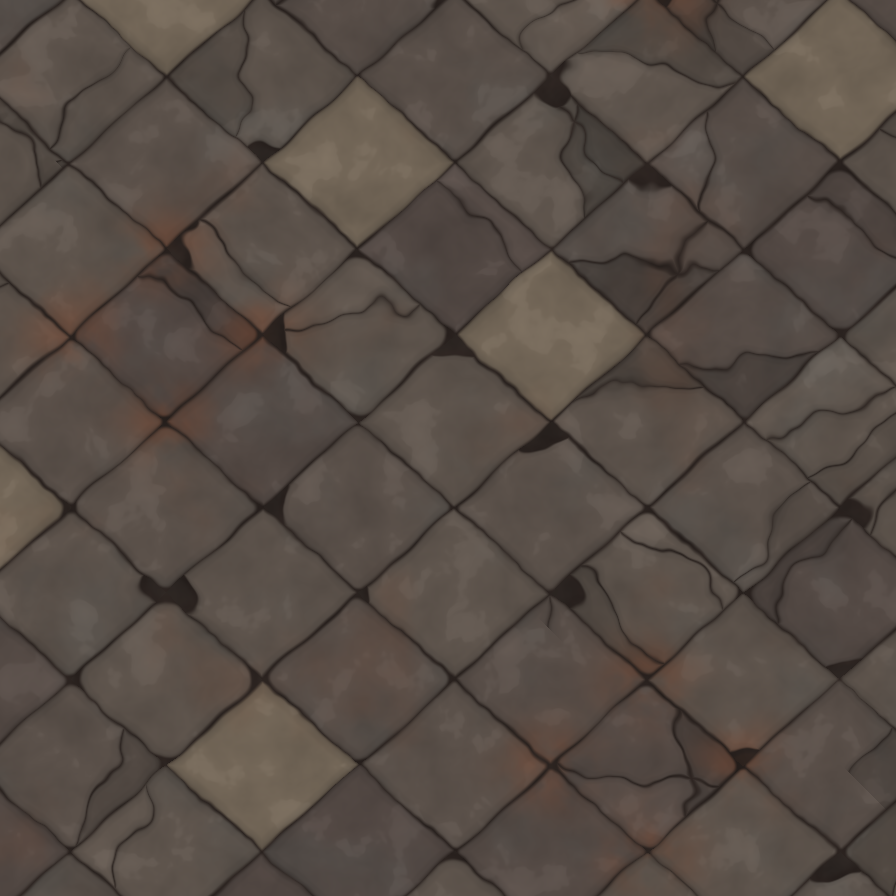
A three.js fragment shader for this texture:

```glsl
varying vec2 vUv;

const vec2 TILE_DIAGONALS = vec2(0.2148, 0.1921);
const vec2 GRID_ORIGIN = vec2(0.078, 0.818);
const float TILE_SIDE = 0.1435;

const vec3 GROUT = vec3(0.160, 0.130, 0.118);
const vec3 DARK_STONE = vec3(0.318, 0.278, 0.260);
const vec3 LIGHT_STONE = vec3(0.362, 0.324, 0.294);
const vec3 PALE_STONE = vec3(0.440, 0.392, 0.335);
const vec3 COOL_STAIN = vec3(0.325, 0.322, 0.308);
const vec3 RUST = vec3(0.470, 0.280, 0.195);

float hash(vec2 p, float seed) {
  return fract(sin(dot(p, vec2(127.1, 311.7)) + seed * 74.7) * 43758.5453);
}

vec2 gradient(vec2 p) {
  float angle = 6.28318 * hash(p, 0.0);
  return vec2(cos(angle), sin(angle));
}

float gradientNoise(vec2 p) {
  vec2 i = floor(p);
  vec2 f = fract(p);
  vec2 u = f * f * f * (f * (f * 6.0 - 15.0) + 10.0);
  vec2 e = vec2(1.0, 0.0);
  float low = mix(dot(gradient(i), f), dot(gradient(i + e.xy), f - e.xy), u.x);
  float high = mix(dot(gradient(i + e.yx), f - e.yx), dot(gradient(i + e.xx), f - e.xx), u.x);
  return mix(low, high, u.y);
}

float fbm(vec2 p) {
  float sum = 0.0;
  float weight = 0.6;
  for (int i = 0; i < 4; i++) {
    sum += weight * gradientNoise(p);
    p = p * 2.03 + 17.3;
    weight *= 0.5;
  }
  return sum;
}

vec2 toGrid(vec2 p) {
  vec2 q = (p - GRID_ORIGIN) / TILE_DIAGONALS;
  return vec2(q.x + q.y, q.x - q.y);
}

// Distance inward from the edge of a rounded tile
float tileInset(vec2 local, float radius) {
  vec2 d = abs(local) - 0.5 + radius;
  return (radius - length(max(d, 0.0)) - min(max(d.x, d.y), 0.0)) * TILE_SIDE;
}

// Signed distance to a wandering fracture
float fracture(vec2 local, vec2 cell, vec2 p, float seed) {
  float angle = 6.28318 * hash(cell, seed);
  float offset = mix(0.1, 0.34, hash(cell, seed + 1.0));
  float wander = 0.24 * gradientNoise(p * 15.0 + seed) + 0.05 * gradientNoise(p * 41.0);
  return (dot(local, vec2(cos(angle), sin(angle))) - offset + wander) * TILE_SIDE;
}

// Signed distance to a cut across one corner
float cornerChip(vec2 local, vec2 cell, vec2 p) {
  vec2 corner = sign(vec2(hash(cell, 21.0), hash(cell, 22.0)) - 0.5);
  float wander = 0.3 * gradientNoise(p * 25.0);
  return (0.8 + wander - dot(local, corner)) * 0.7 * TILE_SIDE;
}

float isPale(vec2 cell) {
  vec2 n = cell + vec2(11.0, 5.0);
  float sparse = step(mod(n.x * n.y + 0.5, 24.0), 1.0);
  return sparse * step(mod(n.x + 1.5, 4.0), 2.0) * step(n.y, 9.5);
}

// Stains gather at the corners of every fifth tile
float rustMask(vec2 grid, vec2 p) {
  vec2 r = mod(grid - vec2(-0.5, 1.5) + 2.5, 5.0) - 2.5;
  vec2 d = abs(r) - 0.5;
  float spots = exp(-9.0 * dot(d, d));
  float patches = smoothstep(-0.3, 0.2, fbm(p * 13.0 + 4.0));
  float faint = smoothstep(0.12, 0.45, fbm(p * 6.0 + 31.0));
  return 0.85 * spots * patches + 0.25 * faint;
}

vec3 stoneColor(vec2 cell, vec2 p) {
  vec3 color = mix(DARK_STONE, LIGHT_STONE, smoothstep(0.0, 0.7, hash(cell, 5.0)));
  color = mix(color, PALE_STONE, isPale(cell));
  vec2 shift = 9.0 * vec2(hash(cell, 6.0), hash(cell, 7.0));
  vec2 brush = p + 0.025 * vec2(fbm(p * 9.0 + shift), fbm(p * 9.0 + shift + 40.0));
  float mottling = fbm(brush * 15.0 + shift);
  float stain = smoothstep(0.0, 0.4, fbm(brush * 8.0 + shift + 12.0));
  color = mix(color, COOL_STAIN, 0.35 * stain * (1.0 - isPale(cell)));
  color *= 1.0 + 0.2 * mottling;
  return color + 0.02 * smoothstep(0.12, 0.2, mottling);
}

void main() {
  // Hand-laid edges
  vec2 wobble = vec2(gradientNoise(vUv * 21.0), gradientNoise(vUv * 21.0 + 50.0));
  vec2 p = vUv + 0.005 * wobble + 0.0015 * gradientNoise(vUv * 70.0);
  vec2 grid = toGrid(p);
  vec2 cell = floor(grid);
  vec2 local = grid - cell - 0.5;
  float rounding = mix(0.02, 0.17, pow(hash(cell, 8.0), 3.0));
  float inset = tileInset(local, rounding);
  vec3 color = stoneColor(cell, vUv);

  // Broken tiles, more frequent toward the upper right
  float damage = mix(0.14, 0.55, smoothstep(0.7, 1.6, vUv.x + vUv.y)) * (1.0 - isPale(cell));
  for (int i = 0; i < 2; i++) {
    float seed = 11.0 + 4.0 * float(i);
    float broken = step(hash(cell, seed + 2.0), damage);
    float d = fracture(local, cell, vUv, seed);
    float tone = mix(0.84, 1.08, hash(cell, seed + 3.0));
    color *= mix(1.0, tone, broken * smoothstep(-0.001, 0.001, d));
    inset = mix(inset, min(inset, abs(d) + 0.0003), broken);
  }
  float chipped = step(hash(cell, 20.0), 0.2);
  inset = mix(inset, min(inset, cornerChip(local, cell, vUv)), chipped);

  // Rust, rim light and recessed grout
  color = mix(color, RUST, 0.65 * rustMask(grid, vUv));
  color *= mix(0.82, 1.0, smoothstep(0.0, 0.013, inset));
  float rim = smoothstep(0.002, 0.005, inset) * smoothstep(0.010, 0.005, inset);
  color += 0.016 * rim;
  float width = 0.0012 + 0.0022 * gradientNoise(vUv * 11.0 + 8.0);
  vec3 groove = GROUT * (1.0 + 0.4 * fbm(vUv * 24.0));
  groove = mix(groove, color * 0.62, 0.35 * smoothstep(-0.003, -0.012, inset));
  color = mix(groove, color, smoothstep(width - 0.0024, width + 0.0022, inset));
  gl_FragColor = vec4(color, 1.0);
}
```
